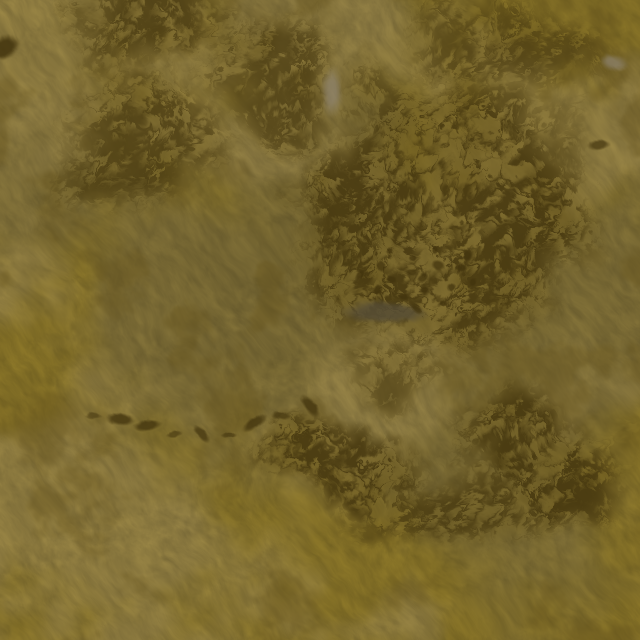
Give the GLSL for this texture, as a Shadertoy shader.

```glsl
// Weathered ochre plaster with mouldy speckled patches, grey smudges and dark flecks
#define OLIVE vec3(0.465, 0.405, 0.200)
#define GOLD vec3(0.500, 0.425, 0.145)
#define PALE vec3(0.550, 0.480, 0.260)
#define UMBER vec3(0.390, 0.320, 0.105)
#define DARK vec3(0.255, 0.200, 0.050)
#define SLATE vec3(0.330, 0.295, 0.205)
#define LILAC vec3(0.560, 0.520, 0.440)
#define GRAIN_SCALE 82.0
#define FIBRE_CONTRAST 0.13
#define PATCH_WARP 0.075
#define FLECK_COUNT 9
#define PORE_COUNT 18

float hash(vec2 p) {
    return fract(sin(dot(p, vec2(127.1, 311.7))) * 43758.5453);
}

float noise(vec2 p) {
    vec2 i = floor(p), f = fract(p);
    f = f * f * (3.0 - 2.0 * f);
    return mix(mix(hash(i), hash(i + vec2(1, 0)), f.x),
               mix(hash(i + vec2(0, 1)), hash(i + vec2(1, 1)), f.x), f.y);
}

float fbm(vec2 p) {
    float sum = 0.0, amp = 0.5;
    for (int i = 0; i < 4; i++) {
        sum += amp * noise(p);
        p = mat2(1.6, 1.2, -1.2, 1.6) * p + 7.3;
        amp *= 0.5;
    }
    return sum / 0.9375;
}

// Soft ellipse: 1 inside, fading to 0 around the rim
float blob(vec2 p, vec2 centre, vec2 radius, float softness) {
    float d = length((p - centre) / radius);
    return 1.0 - smoothstep(1.0 - softness, 1.0 + softness, d);
}

// Ellipse turned by an angle, for small marks
float fleck(vec2 p, vec2 centre, vec2 radius, float angle) {
    float c = cos(angle), s = sin(angle);
    return blob(mat2(c, -s, s, c) * (p - centre), vec2(0), radius, 0.4);
}

// Coverage of the mould, strongest at the right
float mouldMask(vec2 p) {
    float m = blob(p, vec2(0.69, 0.66), vec2(0.24, 0.19), 0.28);
    m = max(m, 0.80 * blob(p, vec2(0.22, 0.77), vec2(0.11, 0.10), 0.5));
    m = max(m, 0.85 * blob(p, vec2(0.23, 0.97), vec2(0.12, 0.07), 0.5));
    m = max(m, 0.75 * blob(p, vec2(0.43, 0.89), vec2(0.08, 0.10), 0.5));
    m = max(m, 0.70 * blob(p, vec2(0.80, 0.92), vec2(0.12, 0.07), 0.5));
    m = max(m, blob(p, vec2(0.54, 0.28), vec2(0.13, 0.05), 0.4));
    m = max(m, blob(p, vec2(0.84, 0.28), vec2(0.11, 0.10), 0.35));
    m = max(m, 0.85 * blob(p, vec2(0.72, 0.21), vec2(0.14, 0.06), 0.5));
    return max(m, 0.60 * blob(p, vec2(0.59, 0.42), vec2(0.07, 0.05), 0.5));
}

// Row of flecks on a sagging curve, plus pores clustered in the main patch
float darkMarks(vec2 p) {
    float marks = 0.0;
    for (int i = 0; i < FLECK_COUNT; i++) {
        float t = float(i) / float(FLECK_COUNT - 1), h = hash(vec2(i, 3));
        vec2 centre = vec2(0.15 + 0.33 * t, 0.36 - 0.035 * sin(3.14 * t) + 0.014 * (h - 0.5));
        vec2 radius = vec2(0.010 + 0.014 * h * h, 0.004 + 0.007 * h * h);
        marks = max(marks, (0.6 + 0.4 * h) * fleck(p, centre, radius, 1.6 * hash(vec2(i, 8)) - 1.0));
    }
    for (int i = 0; i < PORE_COUNT; i++) {
        float a = 2.4 * float(i), h = hash(vec2(i, 21));
        vec2 centre = vec2(0.66, 0.57) + vec2(0.095, 0.055) * sqrt(float(i) / float(PORE_COUNT)) * vec2(cos(a), sin(a));
        marks = max(marks, 0.85 * fleck(p, centre, vec2(0.008, 0.006) * (0.6 + 0.5 * h), 6.28 * h));
    }
    marks = max(marks, fleck(p, vec2(0.005, 0.92), vec2(0.022, 0.015), 0.6));
    return max(marks, 0.8 * fleck(p, vec2(0.94, 0.773), vec2(0.014, 0.006), 0.3));
}

void mainImage(out vec4 fragColor, in vec2 fragCoord) {
    vec2 uv = fragCoord / iResolution.xy;
    vec2 wobble = vec2(fbm(uv * 9.0), fbm(uv * 9.0 + 31.0)) - 0.5;
    vec2 ragged = uv + 2.0 * PATCH_WARP * wobble;

    // Cloudy ground, golden at the bottom left and the top
    float goldBias = 0.22 * blob(uv, vec2(0.25, 0.0), vec2(0.4, 0.22), 0.7)
                   + 0.12 * smoothstep(0.7, 1.0, uv.y);
    vec3 color = mix(OLIVE, GOLD, smoothstep(0.36, 0.66, fbm(uv * 4.0 + 2.0) + goldBias));
    color = mix(color, PALE, 0.85 * smoothstep(0.44, 0.70, fbm(uv * 5.0 + 17.0)));
    color = mix(color, OLIVE * 0.95, 0.6 * blob(ragged, vec2(0.43, 0.57), vec2(0.13, 0.09), 0.7));

    // Faint slanted fibres and stains
    vec2 slant = mat2(0.8, -0.6, 0.6, 0.8) * uv;
    float fibre = fbm(slant * vec2(95.0, 42.0) + 4.0 * wobble);
    color *= 1.0 + FIBRE_CONTRAST * 2.0 * (fibre - 0.5);
    color = mix(color, UMBER, 0.4 * smoothstep(0.56, 0.75, fbm(uv * 14.0 + 50.0)));

    // Mould: brown tint with a dark curled grain
    float mould = mouldMask(ragged);
    float density = fbm(uv * 13.0 + 70.0) - 0.5;
    float curl = fbm(uv * GRAIN_SCALE + 6.0 * wobble);
    float vein = 1.0 - abs(2.0 * noise(uv * GRAIN_SCALE * 0.9 + 3.0 * curl) - 1.0);
    float grain = smoothstep(0.36, 0.74, 0.55 * curl + 0.45 * vein + 0.7 * density);
    color = mix(color, mix(UMBER, GOLD, 0.35), 0.55 * mould);
    color = mix(color, DARK, 0.78 * mould * grain);

    // Grey smudges and dark marks
    vec2 rough = uv + 0.022 * wobble + 0.006 * (vec2(curl, fibre) - 0.5);
    color = mix(color, SLATE, 0.8 * blob(rough, vec2(0.60, 0.513), vec2(0.055, 0.015), 0.4));
    color = mix(color, LILAC, 0.7 * blob(rough, vec2(0.52, 0.855), vec2(0.013, 0.025), 0.6));
    color = mix(color, LILAC, 0.7 * blob(rough, vec2(0.955, 0.903), vec2(0.016, 0.010), 0.6));
    color = mix(color, DARK, 0.85 * darkMarks(rough));
    fragColor = vec4(color, 1.0);
}
```
